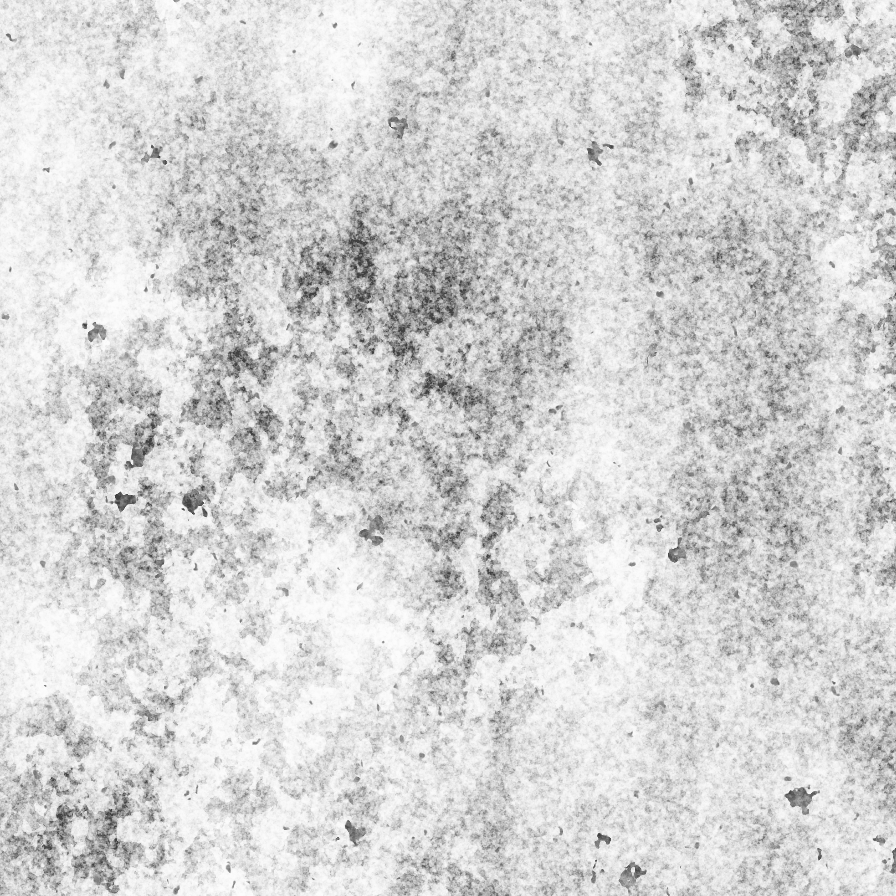
Write a WebGL 2 fragment shader that draws this texture.

```glsl
#version 300 es
precision highp float;

uniform vec2 u_resolution;
out vec4 fragColor;

// Three random values in 0..1 for a grid cell
vec3 hash(vec2 cell) {
  uvec3 v = uvec3(ivec3(ivec2(cell), 17)) * 1664525u + 1013904223u;
  v.x += v.y * v.z; v.y += v.z * v.x; v.z += v.x * v.y;
  v ^= v >> 16u;
  v.x += v.y * v.z; v.y += v.z * v.x; v.z += v.x * v.y;
  return vec3(v >> 8u) * exp2(-24.0);
}

// Smooth cellular noise: jittered points blended by distance
float cellNoise(vec2 p) {
  vec2 base = floor(p);
  float sum = 0.0, total = 0.0;
  for (int y = -1; y <= 1; y++) {
    for (int x = -1; x <= 1; x++) {
      vec2 cell = base + vec2(x, y);
      vec3 h = hash(cell);
      vec2 d = p - cell - h.xy;
      float weight = exp(-6.0 * dot(d, d));
      sum += weight * h.z;
      total += weight;
    }
  }
  return sum / total;
}

float layered(vec2 p, int octaves, float gain) {
  float sum = 0.0, total = 0.0, amp = 1.0;
  for (int i = 0; i < octaves; i++) {
    sum += amp * cellNoise(p);
    total += amp;
    amp *= gain;
    p = p * 2.03 + 17.3;
  }
  return sum / total;
}

// Coverage of sparse chips, gathered in clusters by layered sines
float chips(vec2 p, float scale, float rarity) {
  vec2 q = p * scale, base = floor(q);
  float soft = scale / u_resolution.y, cover = 0.0;
  for (int y = -1; y <= 1; y++) {
    for (int x = -1; x <= 1; x++) {
      vec2 cell = base + vec2(x, y);
      vec3 h = hash(cell);
      float cluster = sin(cell.x * 0.9 + 2.0 * sin(cell.y * 0.5)) * sin(cell.y * 0.7 + 1.3);
      float present = step(rarity, hash(cell + 371.0).x + 0.15 * cluster);
      float d = length((q - cell - h.xy) * vec2(1.0, 0.8)) - 0.08 - 0.2 * h.z;
      cover = max(cover, present * (1.0 - smoothstep(-soft, soft, d)));
    }
  }
  return cover;
}

// Soft elliptical patch
float patchAt(vec2 p, vec2 centre, vec2 size) {
  vec2 d = (p - centre) / size;
  return exp(-dot(d, d));
}

void main() {
  vec2 p = gl_FragCoord.xy / u_resolution.y;

  // Broad damp stains, vertical drips and fine grit
  float damp = layered(p * vec2(5.5, 4.5) + 3.7, 4, 0.6) - 0.5;
  float drip = cellNoise(p * vec2(42.0, 4.0) + 51.0) - 0.5;
  float grit = layered(p * 175.0 + 9.0, 3, 0.8) - 0.5;

  // Peeling paint with crisp flake edges and a shaded rim
  float flake = layered(p * vec2(38.0, 34.0) + 83.0, 4, 0.66) - 0.5;
  float peel = smoothstep(0.3, 0.65, cellNoise(p * 4.0 + 29.0));
  float bare = smoothstep(-0.02, 0.02, flake) - 0.5;
  float rim = 1.0 - smoothstep(0.0, 0.02, abs(flake));

  float wear = 0.68 * damp + 0.14 * drip + 0.78 * grit + 0.3 * flake;
  wear += peel * (0.23 * bare + 0.05 * rim);

  // Dirty band across the upper half, clean washed areas around it
  wear += 0.12 * patchAt(p, vec2(0.45, 0.7), vec2(0.3, 0.16));
  wear -= 0.12 * patchAt(p, vec2(0.42, 0.14), vec2(0.12, 0.28));
  wear -= 0.18 * patchAt(p, vec2(0.68, 0.93), vec2(0.09, 0.12));
  wear -= 0.14 * patchAt(p, vec2(0.43, 0.95), vec2(0.08, 0.08));

  // Dirt darkens quickly at first, then saturates
  float dirt = exp(4.3 * wear);
  float tone = 1.0 - 0.115 * dirt / (1.0 + 0.07 * dirt);

  // Ragged chips and small pits
  vec2 warp = vec2(layered(p * 90.0, 2, 0.6), layered(p * 90.0 + 40.0, 2, 0.6)) - 0.5;
  float holes = max(chips(p + 0.026 * warp, 24.0, 1.0), 0.8 * chips(p + 0.012 * warp, 85.0, 0.99));
  tone = mix(tone, min(tone, 0.47 + 0.5 * grit + 0.4 * flake), holes);

  fragColor = vec4(vec3(clamp(tone, 0.25, 0.99)), 1.0);
}
```
